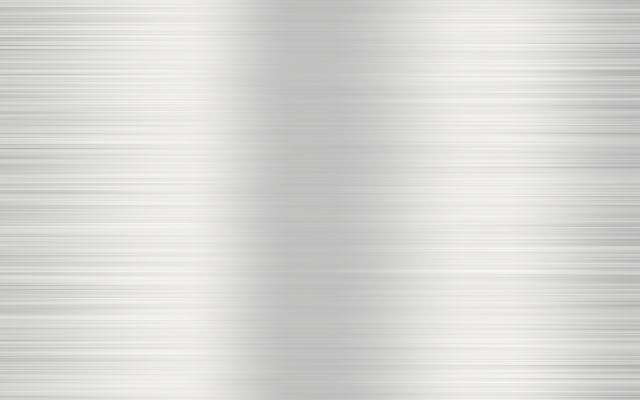
Write a WebGL 1 fragment shader that draws this texture.

```glsl
precision highp float;
// Brushed steel: fine horizontal scratches over soft vertical bands of light.

uniform vec2 u_resolution;

// Brightness of the bands, from left to right
const float LEFT_EDGE = 0.795;
const float LEFT_GLOSS = 0.925;
const float CENTRE_SHADE = 0.757;
const float RIGHT_GLOSS = 0.925;
const float RIGHT_EDGE = 0.765;

// Scratches: cells per canvas width and height
const vec2 BROAD_CELLS = vec2(1.5, 40.0);
const vec2 MEDIUM_CELLS = vec2(2.0, 130.0);
const vec2 FINE_CELLS = vec2(2.5, 310.0);
const vec2 LINE_CELLS = vec2(1.3, 210.0);
const float SCRATCH_CENTRE = 0.03;
const float SCRATCH_EDGE = 0.135;
const float DARK_LINE_DEPTH = 0.065;
const float BAND_JITTER = 0.014;

const vec3 SHADE_TINT = vec3(1.0, 1.0, 0.998);
const vec3 GLOSS_TINT = vec3(1.002, 1.0, 0.988);

float hash(vec2 p) {
  vec3 q = fract(vec3(p.xyx) * 0.1031);
  q += dot(q, q.yzx + 33.33);
  return fract((q.x + q.y) * q.z);
}

float valueNoise(vec2 p) {
  vec2 cell = floor(p);
  vec2 f = fract(p);
  f = f * f * (3.0 - 2.0 * f);
  float low = mix(hash(cell), hash(cell + vec2(1.0, 0.0)), f.x);
  float high = mix(hash(cell + vec2(0.0, 1.0)), hash(cell + 1.0), f.x);
  return mix(low, high, f.y);
}

// Long grain centred on zero, faded where its cells are thinner than a pixel
float grain(vec2 uv, vec2 cells, float seed) {
  float visible = smoothstep(0.3, 0.9, u_resolution.y / cells.y);
  return (valueNoise(uv * cells + seed) - 0.5) * visible;
}

// Bands of reflected light across the sheet
float sheen(float x) {
  float v = mix(LEFT_EDGE, LEFT_GLOSS, smoothstep(-0.06, 0.28, x));
  v = mix(v, CENTRE_SHADE, smoothstep(0.29, 0.46, x));
  v = mix(v, RIGHT_GLOSS, smoothstep(0.51, 0.74, x));
  return mix(v, RIGHT_EDGE, smoothstep(0.78, 1.01, x));
}

void main() {
  vec2 uv = gl_FragCoord.xy / u_resolution;

  // Three widths of scratch
  float broad = grain(uv, BROAD_CELLS, 17.0);
  float medium = grain(uv, MEDIUM_CELLS, 53.0);
  float fine = grain(uv, FINE_CELLS, 91.37);
  float scratches = 0.18 * broad + 0.36 * medium + 0.85 * fine;

  // Scratches show most towards the sides
  float side = smoothstep(0.1, 0.48, abs(uv.x - 0.5));
  float strength = mix(SCRATCH_CENTRE, SCRATCH_EDGE, side);

  // Thin deeper lines scattered down the sheet
  float groove = grain(uv, LINE_CELLS, 137.0) + 0.5;
  float darkLine = smoothstep(0.7, 0.98, groove) * mix(0.2, 1.0, side);

  // The band borders waver slightly from row to row
  float x = uv.x + BAND_JITTER * (broad + medium);
  float light = sheen(x) + strength * scratches - DARK_LINE_DEPTH * darkLine;

  vec3 tint = mix(SHADE_TINT, GLOSS_TINT, smoothstep(0.78, 0.93, light));
  gl_FragColor = vec4(clamp(light * tint, 0.0, 1.0), 1.0);
}
```
